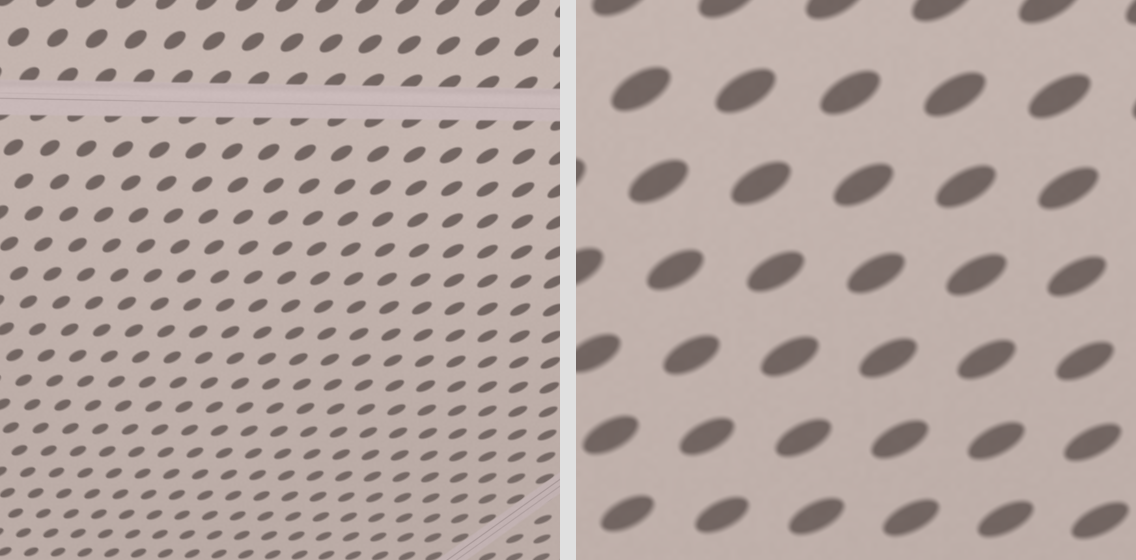
Left, the full canvas; right, a detail of the centre.
Give the GLSL for this texture, as a three.js fragment shader.

```glsl
varying vec2 vUv;

#define VANISH_X 0.8704
#define HORIZON 2.9935
#define DEPTH 2.715
#define ROW_RATE 0.0224
#define COLUMN_PITCH 0.0651
#define HOLE_HALF vec2(0.305, 0.235)
#define HOLE_LEAN 0.66
#define SOFTNESS 0.0026
#define GRAIN 0.010

const vec3 PANEL_TOP = vec3(0.772, 0.712, 0.688);
const vec3 PANEL_BOTTOM = vec3(0.732, 0.672, 0.650);
const vec3 HOLE = vec3(0.445, 0.395, 0.380);
const vec3 STRIP = vec3(0.785, 0.722, 0.722);
const vec3 GROOVE = vec3(0.590, 0.530, 0.530);

float hash(vec2 p) {
  return fract(sin(dot(p, vec2(127.1, 311.7))) * 43758.5453);
}

float noise(vec2 p) {
  vec2 i = floor(p), f = fract(p);
  f = f * f * (3.0 - 2.0 * f);
  return mix(mix(hash(i), hash(i + vec2(1.0, 0.0)), f.x),
             mix(hash(i + vec2(0.0, 1.0)), hash(i + vec2(1.0, 1.0)), f.x), f.y);
}

// Soft coverage of the range from a to b
float band(float x, float a, float b, float soft) {
  return smoothstep(a - soft, a + soft, x) * (1.0 - smoothstep(b - soft, b + soft, x));
}

// Leaning elliptical holes on a grid receding downwards
float holes(vec2 p) {
  float tilt = 0.0205 - 0.009 * p.y;
  float y = p.y - tilt * (p.x - VANISH_X);
  float w = DEPTH / (HORIZON - y);
  vec2 grid = vec2((p.x - VANISH_X) * w / COLUMN_PITCH, (w - 1.0) / ROW_RATE);
  vec2 id = floor(grid + 0.5);
  vec2 cell = vec2(COLUMN_PITCH / w, DEPTH * ROW_RATE / (w * w));

  vec2 halfSize = HOLE_HALF * (0.98 + 0.04 * hash(id));
  vec2 q = (grid - id) / halfSize;
  float spread = 1.0 - HOLE_LEAN * HOLE_LEAN;
  float f = sqrt((dot(q, q) + 2.0 * HOLE_LEAN * q.x * q.y) / spread);
  vec2 slope = (q + HOLE_LEAN * q.yx) / (spread * max(f, 0.001) * halfSize * cell);
  float d = (f - 1.0) / max(length(slope), 0.001);
  return 1.0 - smoothstep(-SOFTNESS, SOFTNESS, d);
}

void main() {
  vec2 p = vec2(vUv.x, 1.0 - vUv.y);

  // Perforated panel with gentle shading
  float shade = smoothstep(0.1, 1.05, p.y);
  vec3 color = mix(PANEL_TOP, PANEL_BOTTOM, shade);
  color += 0.012 * (noise(p * 5.0) - 0.5);
  vec3 holeColor = HOLE + 0.03 * smoothstep(0.6, 1.0, p.y) * p.x;
  color = mix(color, holeColor, holes(p));

  // Cross strip with a seam that fades to the right
  float top = 0.142 + 0.0165 * p.x;
  float bottom = 0.205 + 0.0115 * p.x;
  float across = (p.y - top) / (bottom - top);
  vec3 strip = STRIP - 0.025 * band(across, 0.02, 0.18, 0.10);
  strip += 0.012 * band(across, 0.25, 0.45, 0.12);
  float seam = p.y - 0.1755 - 0.0190 * p.x;
  float seamDepth = mix(0.65, 0.38, smoothstep(0.18, 0.32, p.x));
  strip = mix(strip, GROOVE, seamDepth * band(seam, -0.0008, 0.0008, 0.0018));
  float crease = p.y - 0.166 - 0.020 * p.x;
  strip -= 0.035 * band(crease, -0.001, 0.001, 0.002) * (1.0 - smoothstep(0.15, 0.30, p.x));
  color = mix(color, strip, band(p.y, top, bottom, SOFTNESS));

  // Diagonal strip in the lower right corner
  float diagonal = p.y - 0.853 + 0.715 * (p.x - 1.0);
  vec3 rail = STRIP - 0.025;
  rail = mix(rail, GROOVE, 0.75 * band(diagonal, 0.002, 0.004, 0.0020));
  rail = mix(rail, GROOVE, 0.55 * band(diagonal, 0.014, 0.016, 0.0020));
  color = mix(color, rail, band(diagonal, -0.010, 0.028, SOFTNESS));

  // Fine surface grain
  color += GRAIN * (noise(p * 260.0) - 0.5);
  gl_FragColor = vec4(color, 1.0);
}
```
